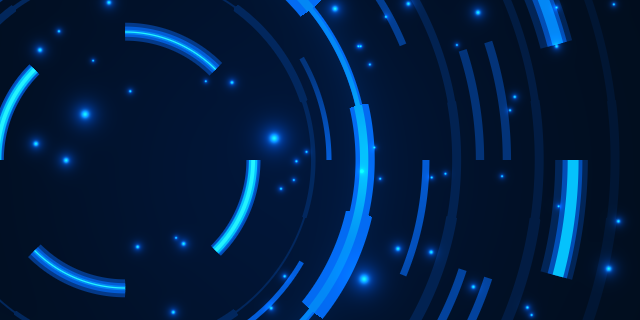
This background is drawn by a Shadertoy shader. Its source:

```glsl
const vec3 NAVY = vec3(0.01, 0.16, 0.38);
const vec3 BLUE = vec3(0.01, 0.36, 0.84);
const vec3 AZURE = vec3(0.01, 0.53, 0.96);
const vec3 CYAN = vec3(0.02, 0.76, 0.99);
const vec3 ICE = vec3(0.14, 0.95, 0.99);

float pixel;

vec2 hash2(float n) {
    return fract(sin(vec2(n * 127.1, n * 311.7) + 3.7) * 43758.5);
}

// Coverage of a circular stripe
float band(float r, float centre, float halfWidth) {
    return clamp((halfWidth - abs(r - centre)) / pixel + 0.5, 0.0, 1.0);
}

// Every other arc of the given span in degrees, starting at angle zero
float dash(float angle, float r, float span) {
    float m = mod(angle + 0.5 * span, 2.0 * span) - span;
    return clamp(radians(0.5 * span - abs(m)) * r / pixel + 0.5, 0.0, 1.0);
}

// Three widths that take turns around a ring
float sectorWidth(float angle, float r, float span, vec3 widths) {
    float f = angle / span + 0.5;
    float i = floor(f);
    float blend = clamp(radians(fract(f) * span) * r / pixel, 0.0, 1.0);
    return mix(widths[int(mod(i - 1.0, 3.0))], widths[int(mod(i, 3.0))], blend);
}

vec3 glow(vec2 offset, float size) {
    float d = length(offset) / size;
    return vec3(0.0, 0.35, 0.95) * exp(-3.2 * d) + vec3(0.08, 0.55, 0.5) * exp(-40.0 * d * d);
}

void mainImage(out vec4 fragColor, in vec2 fragCoord) {
    pixel = 1.0 / iResolution.y;
    vec2 p = fragCoord * pixel;
    vec2 q = p - vec2(0.391, 0.5);
    float r = length(q);
    float a = degrees(atan(q.y, q.x));

    // Dark backdrop
    float light = exp(-1.7 * dot(p - vec2(0.87, 0.46), p - vec2(0.87, 0.46)));
    vec3 col = mix(vec3(0.003, 0.05, 0.11), vec3(0.005, 0.085, 0.22), light);

    // Faint outer rings, dimmer with distance
    for (int i = 0; i < 4; i++) {
        float n = float(i);
        float centre = vec4(0.588, 1.036, 1.294, 1.531)[i];
        float span = vec4(36.0, 20.0, 16.4, 13.8)[i];
        vec3 widths = i == 0 ? vec3(0.007, 0.012, 0.003) : vec3(0.014, 0.012, 0.017);
        float w = sectorWidth(a, r, span, widths);
        col = mix(col, NAVY, band(r, centre, w) * (0.9 - 0.2 * n));
    }

    // Slim broken arcs
    float arc = band(r, 0.637, 0.008) * dash(a, r, 30.0);
    col = mix(col, mix(BLUE, NAVY, clamp(a / 34.0, 0.0, 0.8)), arc);
    arc = band(r, 0.94, 0.011) * dash(a + 22.5, r, 22.5);
    col = mix(col, mix(BLUE, NAVY, a > 0.0 ? 0.6 : -a / 60.0), arc);
    arc = (band(r, 1.109, 0.013) + band(r, 1.193, 0.013)) * dash(a, r, 18.0);
    col = mix(col, mix(NAVY, BLUE, a > 0.0 ? 0.2 : 0.5), arc);

    // Broad layered arcs on the right
    float broad = dash(a + 15.0, r, 15.0);
    col = mix(col, NAVY * 0.9, broad * band(r, 1.395, 0.051));
    col = mix(col, BLUE * 0.85, broad * band(r, 1.398, 0.031));
    col = mix(col, a > 0.0 ? AZURE : CYAN, broad * band(r, 1.4, 0.017));

    // Bright main ring with a lit core
    float ringWidth = sectorWidth(a, r, 26.0, vec3(0.03, 0.011, 0.042));
    col += BLUE * 0.12 * exp(-abs(r - 0.75) * 18.0);
    col = mix(col, vec3(0.01, 0.42, 0.95), band(r, 0.75, ringWidth));
    vec3 coreColor = mix(AZURE, CYAN, exp(-a * a / 250.0));
    col = mix(col, coreColor, band(r, 0.747, min(0.013, ringWidth * 0.65)));

    // Inner quartet: wide cores alternate with fine ones
    float inner = dash(a + 45.0, r, 45.0);
    float wide = step(90.0, mod(a, 180.0));
    col = mix(col, mix(NAVY * 1.4, BLUE, wide * 0.6), inner * band(r, 0.401, mix(0.028, 0.022, wide)));
    col = mix(col, BLUE, inner * band(r, 0.401, 0.016));
    col = mix(col, mix(AZURE, CYAN, wide), inner * band(r, 0.4, mix(0.007, 0.013, wide)));
    col = mix(col, ICE, inner * band(r, 0.4, mix(0.002, 0.006, wide)));

    // Focal lights
    col += glow(p - vec2(0.857, 0.568), 0.085);
    col += glow(p - vec2(0.266, 0.643), 0.075);
    col += glow(p - vec2(1.138, 0.128), 0.085);

    // Scattered sparks
    for (int i = 0; i < 46; i++) {
        float n = float(i) + 1.0;
        vec2 place = hash2(n);
        float size = mix(0.018, 0.05, pow(hash2(n + 71.0).x, 2.0));
        place.x = 2.0 * pow(place.x, 0.8);
        col += glow(p - place, size);
    }

    fragColor = vec4(clamp(col, 0.0, 1.0), 1.0);
}
```
